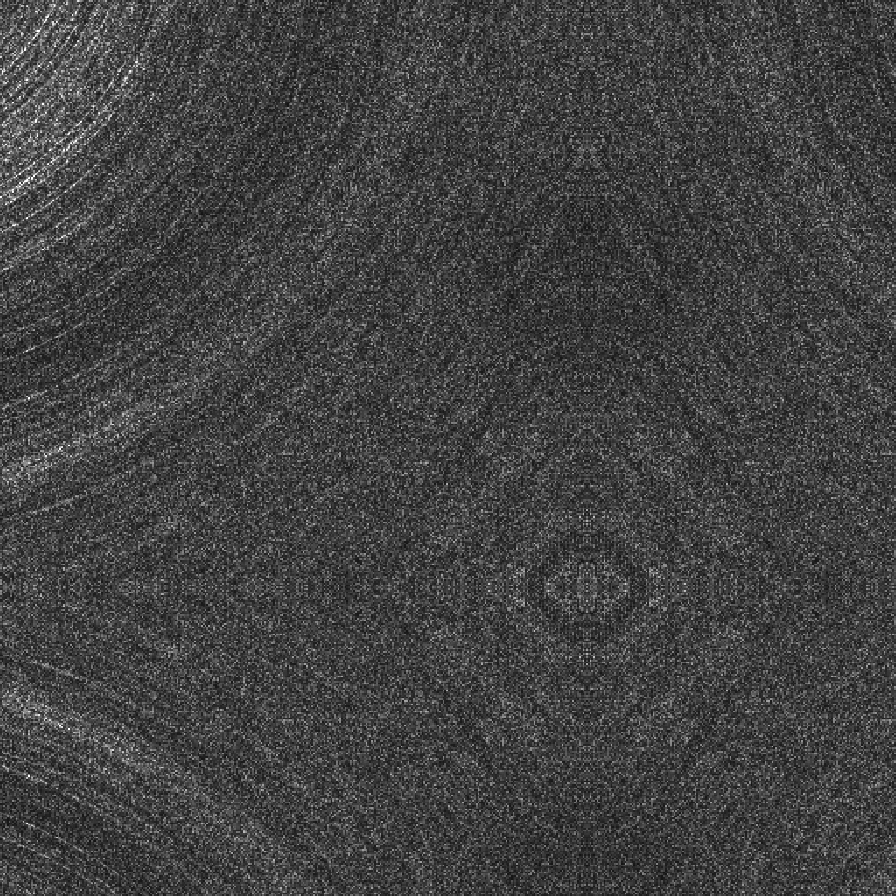
Reproduce this pattern procedurally as a WebGL 2 fragment shader.

```glsl
#version 300 es
precision highp float;
// Mirrored film grain crossed by faint concentric arcs around a lattice rosette.
uniform vec2 u_resolution;
out vec4 fragColor;

const vec2 FOLD_CENTER = vec2(0.6553, 0.3447);
const vec2 ARC_CENTER = vec2(0.85, 0.785);   // in folded coordinates
const float GRAIN_CELLS = 512.0;

float hash(vec2 p) {
  vec3 a = fract(p.xyx * 0.1031);
  a += dot(a, a.yzx + 33.33);
  return fract((a.x + a.y) * a.z);
}

// Smooth one-dimensional noise in -1..1, used for streaks along a radius.
float streak(float x, float seed) {
  float i = floor(x);
  float f = fract(x);
  f = f * f * (3.0 - 2.0 * f);
  return 2.0 * mix(hash(vec2(i, seed)), hash(vec2(i + 1.0, seed)), f) - 1.0;
}

// Streaks that break up along their length.
float dashes(float x, float along, float seed) {
  float i = floor(along) + seed;
  return mix(streak(x, i), streak(x, i + 1.0), smoothstep(0.0, 1.0, fract(along)));
}

float bump(float x, float center, float width) {
  float t = (x - center) / width;
  return exp(-t * t);
}

// Sum of two hashes: soft triangular grain in -1..1.
float grain(vec2 cell) {
  return hash(cell + 7.0) + hash(cell.yx + 191.0) - 1.0;
}

// Broad light and dark zones.
float shading(vec2 q, float radius, float side) {
  float level = 0.238;
  level += 0.10 * side * bump(radius, 0.34, 0.11);
  level -= 0.018 * bump(radius, 0.575, 0.05);
  level += (0.006 + 0.024 * side) * bump(radius, 0.69, 0.05);
  level -= 0.04 * bump(q.x, 0.0, 0.17) * bump(q.y, 0.36, 0.13);
  return level;
}

// Thin continuous streaks near the arc center, short dashes farther out.
float arcs(float radius, float along, float side) {
  float fine = streak(radius * 280.0, 3.0);
  float medium = streak(radius * 130.0, 17.0);
  float broken = dashes(radius * 260.0, along * 26.0, 40.0);
  float fade = 1.0 - smoothstep(0.45, 0.95, radius);
  float strength = 0.05 + 0.11 * fade + 0.16 * side * bump(radius, 0.36, 0.14);
  strength += 0.08 * side * bump(radius, 0.69, 0.07);
  float glint = pow(max(fine, 0.0), 4.0) * 0.7 * side * (0.25 + 0.75 * fade);
  return strength * (fine + 0.5 * medium) + 0.14 * broken + glint;
}

// Rounded diamond rings and a layered sine lattice around the fold center.
float rosette(vec2 q) {
  float radius = mix(length(q), (q.x + q.y) * 0.8, 0.35);
  float rings = 0.025 * bump(radius, 0.078, 0.013);
  rings -= 0.028 * bump(radius, 0.053, 0.013);
  rings += 0.04 * bump(radius, 0.0, 0.028);
  float lattice = cos(q.x * 118.0) * cos(q.y * 118.0);
  lattice += 0.6 * cos((q.x + q.y) * 175.0) * cos((q.x - q.y) * 61.0);
  float spots = bump(q.x, 0.07, 0.022) * bump(q.y, 0.154, 0.022);
  spots += bump(q.x, 0.154, 0.022) * bump(q.y, 0.07, 0.022);
  return rings + 0.02 * lattice * exp(-length(q) * 4.0) + 0.022 * spots;
}

void main() {
  vec2 uv = gl_FragCoord.xy / u_resolution;
  vec2 q = abs(uv - FOLD_CENTER);
  vec2 cell = abs(floor(uv * GRAIN_CELLS) - floor(FOLD_CENTER * GRAIN_CELLS));
  vec2 fromArc = ARC_CENTER - q;
  float radius = length(fromArc);
  float along = atan(fromArc.y, fromArc.x) + 2.0;
  float side = smoothstep(0.36, 0.66, q.x);

  float level = shading(q, radius, side) + rosette(q);

  // Fine vertical hatching beats against the grain close to the fold axes.
  float hatch = cos(cell.x * 3.14159) * bump(length(q), 0.0, 0.11);
  hatch += 0.5 * cos(cell.y * 3.14159) * bump(q.x, 0.0, 0.012);

  // Exponential exposure gives the grain sparse bright specks.
  float exposure = 0.98 * grain(cell) + 0.13 * hatch + arcs(radius, along, side);
  fragColor = vec4(vec3(clamp(level * exp(exposure), 0.05, 1.0)), 1.0);
}
```
